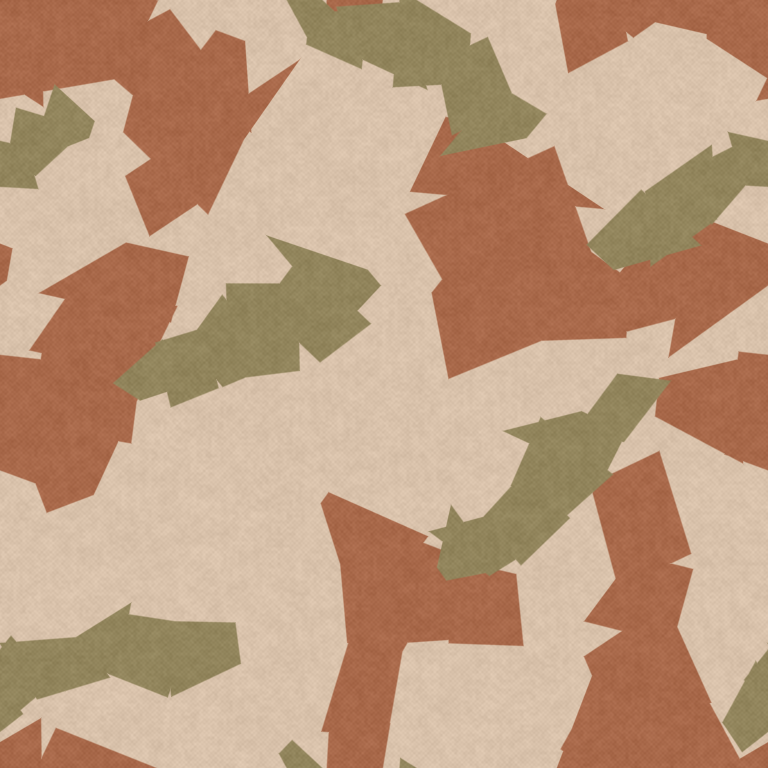
Reproduce this pattern procedurally as a WebGL 1 fragment shader.

```glsl
precision highp float;
// Angular camouflage: branching rust patches and long olive bands on sand cloth.
// Each limb is a chain of uneven, straight-sided quads along a wandering path;
// every offset wraps by fract, and the cloth grain uses periodic value noise.
uniform vec2 u_resolution;

float random(float n) {
  return fract(sin(n * 12.9898 + 0.37) * 43758.5453);
}

vec2 randomPair(float n) {
  return vec2(random(n), random(n + 0.5));
}

float cellRandom(vec2 cell) {
  return fract(sin(dot(cell, vec2(127.1, 311.7))) * 43758.5453);
}

// Value noise that repeats after a whole number of cells.
float wrapNoise(vec2 p, float cells) {
  vec2 g = p * cells;
  vec2 i = floor(g);
  vec2 f = smoothstep(0.0, 1.0, g - i);
  vec2 lo = mod(i, cells);
  vec2 hi = mod(i + 1.0, cells);
  return mix(mix(cellRandom(lo), cellRandom(vec2(hi.x, lo.y)), f.x),
             mix(cellRandom(vec2(lo.x, hi.y)), cellRandom(hi), f.x), f.y);
}

// Signed distance to a quad from a to b; widths hold its left and right reach.
float quadDistance(vec2 p, vec2 a, vec2 b, vec2 widthA, vec2 widthB, float slant) {
  float len = length(b - a);
  vec2 dir = (b - a) / len;
  vec2 q = fract(p - 0.5 * (a + b) + 0.5) - 0.5;
  float along = dot(q, dir);
  float across = dot(q, vec2(-dir.y, dir.x));
  vec2 width = mix(widthA, widthB, along / len + 0.5);
  float sides = max(across - width.x, -across - width.y);
  float ends = abs(along + slant * across) - 0.5 * len - 0.012;
  return max(sides, ends);
}

// Chain of quads with random turns, strides, widths and small side steps.
float limb(vec2 p, vec2 start, float heading, float count, float stride,
           float girth, float bend, float rootTaper, float seed) {
  float d = 1.0;
  vec2 a = start;
  vec2 widthA = girth * rootTaper * (0.5 + randomPair(seed + 90.0));
  for (int i = 0; i < 6; i++) {
    float n = float(i);
    if (n >= count) break;
    float id = seed + n * 7.0;
    float angle = heading + bend * (2.0 * random(id) - 1.0);
    vec2 b = a + stride * mix(0.65, 1.35, random(id + 1.0)) * vec2(cos(angle), sin(angle));
    float taper = n + 1.5 > count ? 0.6 : 1.0;
    vec2 widthB = girth * taper * (0.45 + 1.1 * randomPair(id + 2.0));
    vec2 nudge = girth * 0.4 * (randomPair(id + 3.0) - 0.5);
    float slant = 1.0 * (random(id + 4.0) - 0.5);
    d = min(d, quadDistance(p, a, b, widthA + nudge, widthB + nudge, slant));
    a = b;
    widthA = widthB;
  }
  return d;
}

// Five roots on a skewed lattice, each with a long, a middle and a short arm.
float rustPatches(vec2 p) {
  float d = 1.0;
  for (int k = 0; k < 5; k++) {
    float n = float(k);
    vec2 root = vec2(0.08, 0.45) + n * vec2(0.2, 0.4)
              + 0.07 * (randomPair(n + 11.0) - 0.5);
    for (int arm = 0; arm < 3; arm++) {
      float m = float(arm);
      d = min(d, limb(p, root, 0.8 + n * 1.75 + m * 2.1, 3.0 - m,
                      0.1, 0.065, 0.6, 1.0, n * 300.0 + m * 100.0));
    }
  }
  return d;
}

// Five slim bands in the gaps; most rise to the right, one falls.
float oliveBands(vec2 p) {
  float d = 1.0;
  for (int k = 0; k < 5; k++) {
    float n = float(k);
    vec2 center = vec2(0.34, 0.55) + n * vec2(0.2, 0.4)
                + 0.08 * (randomPair(n + 31.0) - 0.5);
    float heading = k == 1 ? -0.55 : 0.3 + 0.35 * random(n + 51.0);
    vec2 start = center - 0.17 * vec2(cos(heading), sin(heading));
    d = min(d, limb(p, start, heading, 6.0, 0.06, 0.042, 0.6, 0.5, 2000.0 + n * 100.0));
  }
  return d;
}

void main() {
  vec2 p = gl_FragCoord.xy / u_resolution;
  float edge = 1.0 / min(u_resolution.x, u_resolution.y);

  vec3 sand = vec2(0.85, 0.76).xyy - vec3(0.0, 0.0, 0.09);
  vec3 rust = vec3(0.66, 0.41, 0.29);
  vec3 olive = vec3(0.57, 0.52, 0.36);
  vec3 color = mix(sand, rust, 1.0 - smoothstep(-edge, edge, rustPatches(p)));
  color = mix(color, olive, 1.0 - smoothstep(-edge, edge, oliveBands(p)));

  // Cloth: fine weave, thread grain and faint mottling.
  vec2 thread = sin(6.2831853 * 170.0 * p);
  float cloth = 0.014 * thread.x * thread.y
              + 0.04 * (wrapNoise(p, 256.0) - 0.5)
              + 0.025 * (wrapNoise(p, 64.0) - 0.5);
  gl_FragColor = vec4(color + cloth, 1.0);
}
```
